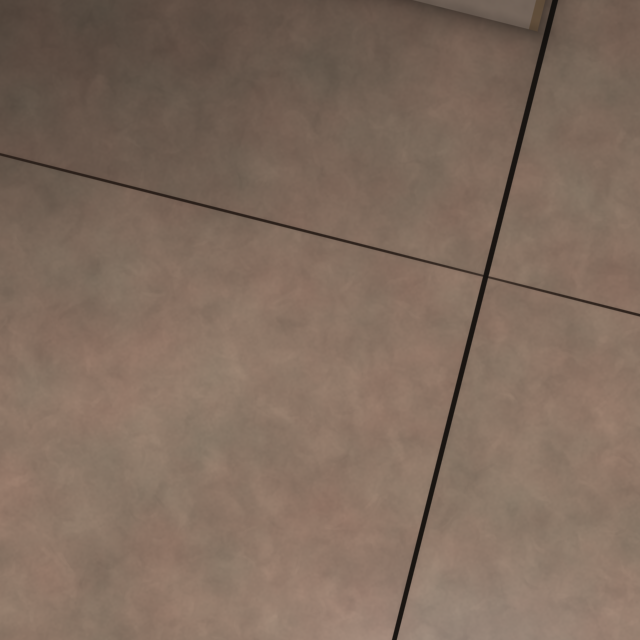
Write a WebGL 2 fragment shader that draws this texture.

```glsl
#version 300 es
precision highp float;
// Large brown stone floor tiles on a slightly turned grid with dark joints.
// Mottling is layered noise plus scattered feathery strokes; a soft light
// gradient and the corner of a plinth with its shadow lie on top.
uniform vec2 u_resolution;
out vec4 fragColor;

const vec2  CROSSING    = vec2(0.759, 0.568);   // where the joints meet
const float TILT        = 0.2465;               // grid turn, radians clockwise
const float TILE        = 0.95;                 // tile side
const float WIDE_JOINT  = 0.0040;               // half widths
const float THIN_JOINT  = 0.0021;
const vec2  PLINTH      = vec2(-0.015, 0.391);  // plinth corner in grid space
const vec3  STONE       = vec3(0.525, 0.442, 0.383);
const vec3  WARM_TINT   = vec3(0.012, -0.003, -0.002);
const vec3  WIDE_COLOR  = vec3(0.085, 0.070, 0.058);
const vec3  THIN_COLOR  = vec3(0.150, 0.110, 0.088);
const vec3  PLINTH_FACE = vec3(0.430, 0.375, 0.335);
const vec3  PLINTH_SIDE = vec3(0.360, 0.290, 0.220);
const vec3  GLOW        = vec3(0.075, 0.075, 0.085);

float hash(vec2 p) {
    vec3 q = fract(vec3(p.xyx) * 0.1031);
    q += dot(q, q.yzx + 33.33);
    return fract((q.x + q.y) * q.z);
}

float noise(vec2 p) {
    vec2 i = floor(p), f = fract(p);
    f = f * f * (3.0 - 2.0 * f);
    return mix(mix(hash(i), hash(i + vec2(1, 0)), f.x),
               mix(hash(i + vec2(0, 1)), hash(i + vec2(1, 1)), f.x), f.y);
}

float fbm(vec2 p) {
    float sum = 0.0, amp = 0.5;
    for (int i = 0; i < 5; i++) {
        sum += amp * noise(p);
        p = mat2(1.6, 1.2, -1.2, 1.6) * p + 7.3;
        amp *= 0.5;
    }
    return sum - 0.48;
}

mat2 rotate(float a) {
    float c = cos(a), s = sin(a);
    return mat2(c, s, -s, c);
}

// Soft elongated dabs, lighter or darker, one per jittered cell
float strokes(vec2 p) {
    vec2 cell = floor(p);
    float sum = 0.0;
    for (int y = -1; y <= 1; y++)
    for (int x = -1; x <= 1; x++) {
        vec2 id = cell + vec2(x, y);
        vec2 center = id + vec2(hash(id + 3.1), hash(id + 17.7));
        vec2 d = rotate(6.2832 * hash(id + 41.3)) * (p - center);
        d.y += 0.35 * d.x * d.x;
        float radius = mix(0.20, 0.42, hash(id + 59.9));
        float dab = 1.0 - smoothstep(0.35, 1.0, length(d / vec2(0.9, radius)));
        sum += dab * (hash(id + 83.5) - 0.48);
    }
    return sum;
}

float mottling(vec2 p) {
    vec2 warp = vec2(fbm(p * 24.0), fbm(p * 24.0 + 31.7));
    vec2 w = p + 0.030 * warp;
    return 0.16 * fbm(p * 8.0) + 0.13 * fbm(w * 27.0)
         + 0.065 * strokes(w * 21.0) + 0.050 * strokes(w * 43.0 + 9.0);
}

// Brightness of the room light over the floor
float lighting(vec2 p) {
    float fall = mix(0.79, 1.05, smoothstep(1.12, 0.35, p.y));
    float corner = 0.17 * (1.0 - smoothstep(0.0, 0.75, length(p - vec2(0.0, 1.05))));
    return fall - corner + 0.05 * (p.x - 0.5) * p.y;
}

float line(float dist, float halfWidth, float soft) {
    return 1.0 - smoothstep(halfWidth - soft, halfWidth + soft, dist);
}

void main() {
    vec2 p = gl_FragCoord.xy / u_resolution.y;
    float soft = max(0.8 / u_resolution.y, 0.0009);
    vec2 grid = rotate(TILT) * (p - CROSSING);
    vec2 tileId = floor(grid / TILE);
    vec2 joint = abs(grid - TILE * round(grid / TILE));

    // Stone surface, different on each tile
    vec2 seed = 5.0 * vec2(hash(tileId + 11.0), hash(tileId + 23.0));
    vec2 surface = grid + seed + 4.0;
    vec3 color = STONE * (1.0 + mottling(surface));
    color += WARM_TINT * 4.0 * fbm(surface * 11.0 + 5.0);
    color *= 1.0 + 0.03 * (noise(surface * 230.0) - 0.5);
    color *= lighting(p);
    vec2 g = (p - vec2(0.72, -0.02)) / vec2(0.26, 0.13);
    color += GLOW * exp(-dot(g, g));

    // Joints; the thin one pales toward the crossing
    float nearCross = exp(-joint.x * 7.0);
    float thin = line(joint.y, THIN_JOINT - 0.0006 * nearCross, soft);
    float wide = line(joint.x, WIDE_JOINT + 0.0007 * grid.y, soft);
    color *= 1.0 - 0.12 * exp(-min(joint.x, joint.y * 1.6) / 0.004);
    color = mix(color, THIN_COLOR, thin * (0.95 - 0.22 * nearCross));
    color = mix(color, WIDE_COLOR, wide * 0.97);

    // Plinth corner and its contact shadow
    vec2 off = grid - PLINTH;
    float away = length(max(vec2(off.x, -off.y), 0.0));
    color *= 1.0 - 0.36 * exp(-away / 0.022);
    float inside = smoothstep(-soft, soft, min(-off.x, off.y));
    float side = smoothstep(-0.014 - soft, -0.014 + soft, off.x);
    vec3 plinth = mix(PLINTH_FACE, PLINTH_SIDE, side);
    plinth *= 0.92 + 0.5 * fbm(grid * 30.0) * 0.3 + 0.12 * smoothstep(0.0, 0.02, off.y);
    color = mix(color, plinth, inside);

    fragColor = vec4(color, 1.0);
}
```
